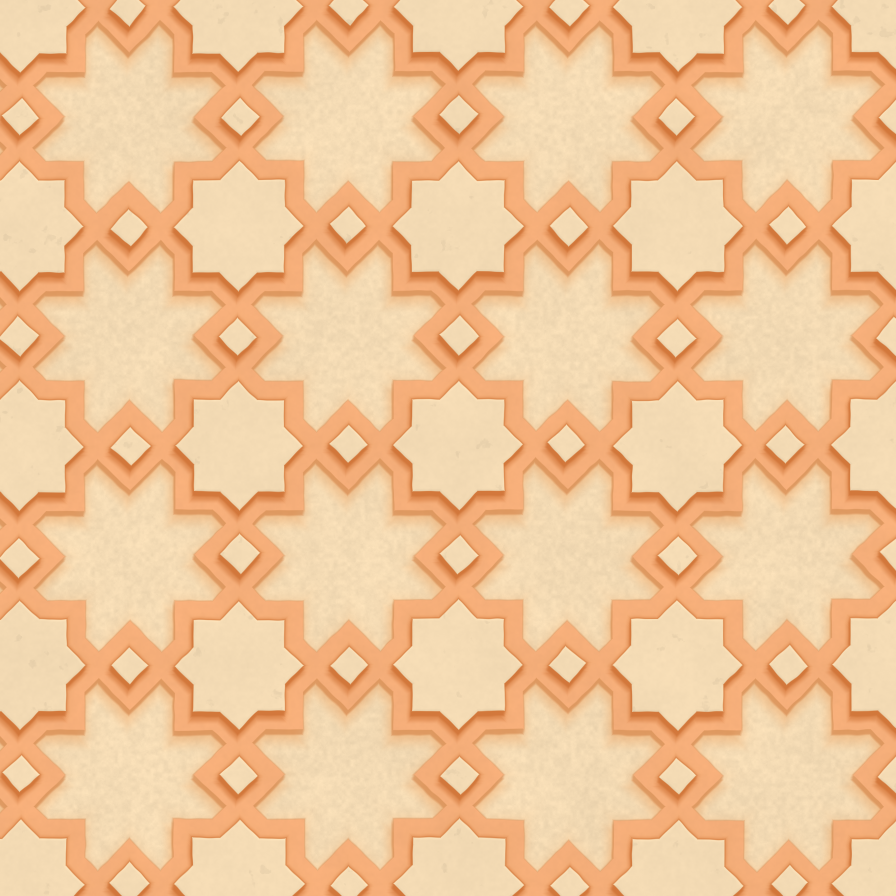
Write a WebGL 2 fragment shader that draws this pattern.

```glsl
#version 300 es
precision highp float;
// Stucco lattice of eight-pointed stars and diamonds in raised relief, lit from above.

#define PERIOD 0.2448
#define ORIGIN vec2(0.5117, 0.5026)
#define STAR_SIZE 0.209
#define BAND_SIZE 0.294
#define STUD_RADIUS 0.087
#define LINK_RADIUS 0.203
#define LIGHT vec2(0.24, 0.97)
#define WALL_DEPTH 0.022
#define SHADOW_DEPTH 0.040
#define GRAIN 0.045

uniform vec2 u_resolution;
out vec4 outColor;

const vec3 CREAM = vec3(0.955, 0.857, 0.705);
const vec3 ORANGE = vec3(0.965, 0.685, 0.480);
const vec3 GLOW = vec3(0.930, 0.660, 0.420);
const vec3 WALL = vec3(0.830, 0.520, 0.290);
const vec3 DEEP = vec3(0.800, 0.430, 0.190);

float hash(vec2 p) {
    vec3 q = fract(vec3(p.xyx) * 0.1031);
    q += dot(q, q.yzx + 33.33);
    return fract((q.x + q.y) * q.z);
}

float noise(vec2 p) {
    vec2 i = floor(p), f = fract(p);
    f = f * f * (3.0 - 2.0 * f);
    return mix(mix(hash(i), hash(i + vec2(1, 0)), f.x),
               mix(hash(i + vec2(0, 1)), hash(i + vec2(1, 1)), f.x), f.y);
}

float fbm(vec2 p) {
    float sum = 0.0, gain = 0.5;
    for (int i = 0; i < 4; i++) {
        sum += gain * noise(p);
        p = p * 2.03 + 17.1;
        gain *= 0.5;
    }
    return sum;
}

float diamond(vec2 p, float radius) {
    return (abs(p.x) + abs(p.y) - radius) * 0.7071;
}

// Union of an upright square and the same square turned by 45 degrees.
float octagram(vec2 p, float size) {
    vec2 a = abs(p);
    return min(max(a.x, a.y) - size, (a.x + a.y) * 0.7071 - size);
}

// Small hand-set stud, slightly turned, shifted and sized in each cell.
float stud(vec2 p, vec2 site) {
    vec2 id = floor(p - site + 0.5);
    vec2 key = id + site * 7.0 + 40.0;
    vec2 q = p - site - id;
    q -= 0.016 * (vec2(hash(key), hash(key + 9.3)) - 0.5);
    float turn = 0.16 * (hash(key + 5.7) - 0.5);
    q = mat2(cos(turn), sin(turn), -sin(turn), cos(turn)) * q;
    return diamond(q, STUD_RADIUS * mix(0.96, 1.06, hash(key + 2.9)));
}

// x: raised cream stars and studs, y: orange band beneath them.
vec2 relief(vec2 p) {
    vec2 q = fract(p + 0.5) - 0.5;
    vec2 a = abs(q);
    float link = diamond(vec2(max(a.x, a.y) - 0.5, min(a.x, a.y)), LINK_RADIUS);
    float studs = min(stud(p, vec2(0.5, 0.0)), stud(p, vec2(0.0, 0.5)));
    return vec2(min(octagram(q, STAR_SIZE), studs),
                min(octagram(q, BAND_SIZE), link));
}

void main() {
    vec2 uv = gl_FragCoord.xy / u_resolution;
    vec2 p = (uv - ORIGIN) / PERIOD;
    float aa = 0.8 / (min(u_resolution.x, u_resolution.y) * PERIOD);
    // Uneven hand-cut edges
    p += 0.012 * (vec2(noise(p * 2.3 + 31.0), noise(p * 2.3 + 73.0)) - 0.5);
    p += 0.005 * (vec2(noise(p * 22.0 + 200.0), noise(p * 22.0 + 260.0)) - 0.5);
    vec2 d = relief(p);
    // Sweep toward the light: near hits are side walls, farther ones shadow
    vec2 wall = d, shadow = d;
    for (int i = 1; i <= 6; i++) {
        float t = float(i) / 6.0;
        wall = min(wall, relief(p + LIGHT * WALL_DEPTH * t));
        shadow = min(shadow, relief(p + LIGHT * SHADOW_DEPTH * t));
    }
    vec2 wallMask = 1.0 - smoothstep(-aa, aa + 0.006, wall);
    float shadowMask = 1.0 - smoothstep(-0.012, 0.022, shadow.x);
    float softShade = 1.0 - smoothstep(-0.045, 0.055, relief(p + LIGHT * 0.055).y);
    float contact = exp(-max(d.y, 0.0) * 36.0);
    // Plaster texture
    float blotch = fbm(p * 5.0 + 90.0) - 0.47;
    float grain = fbm(p * 48.0 + 300.0) - 0.47;
    float wear = smoothstep(0.69, 0.78, fbm(p * 16.0 + 500.0));
    // Recessed ground with soft shade under the band
    vec3 color = CREAM * (1.0 + GRAIN * (grain * 2.0 + blotch));
    color = mix(color, GLOW, clamp(softShade * 0.50 + contact * 0.20, 0.0, 0.8));
    color = mix(color, WALL, wallMask.y * 0.62);
    // Orange band with shadows from the raised parts
    vec3 band = ORANGE * (1.0 + 0.05 * blotch + 0.03 * grain);
    band = mix(band, GLOW, 0.45 * exp(-max(d.x, 0.0) * 45.0));
    band = mix(band, DEEP, 0.55 * shadowMask);
    band = mix(band, DEEP, 0.65 * wallMask.x);
    color = mix(color, band, 1.0 - smoothstep(-aa, aa, d.y));
    // Cream caps with lit rims and slight wear
    vec3 cap = CREAM * (1.0 + 0.035 * blotch + 0.03 * grain - 0.04 * wear);
    float rim = smoothstep(-0.014, -0.002, d.x);
    float facing = relief(p + LIGHT * 0.008).x - d.x;
    cap *= 1.0 + rim * clamp(facing * 5.0, -0.04, 0.03);
    color = mix(color, cap, 1.0 - smoothstep(-aa, aa, d.x));
    outColor = vec4(clamp(color, 0.0, 1.0), 1.0);
}
```
